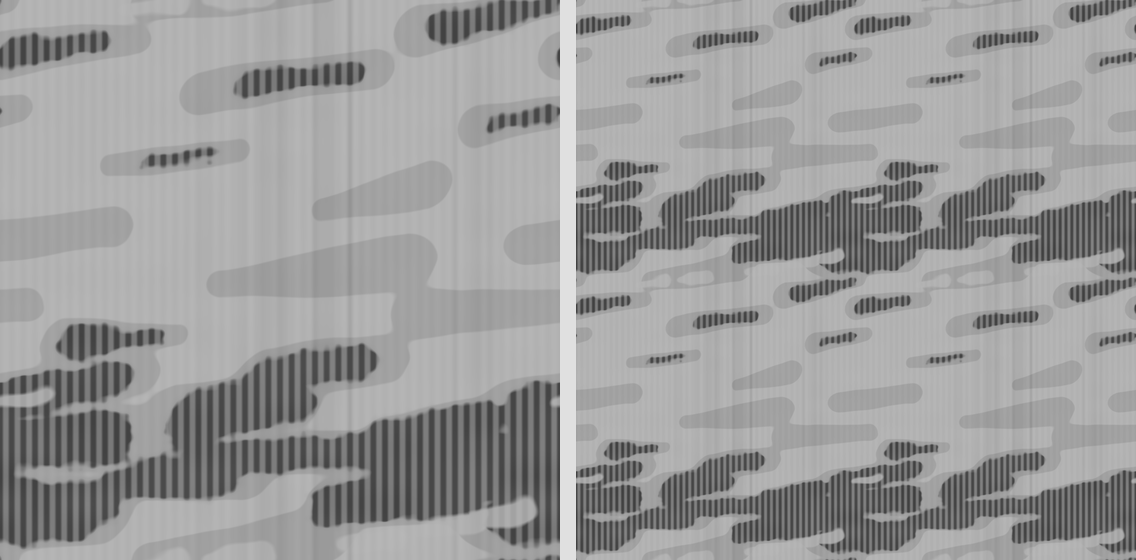
Left, the tile; right, the same tile 2 across and 2 down.
A Shadertoy shader for this texture:

```glsl
// Tiling grey camouflage: drifting flat patches with dark, vertically barred cores.

const float TAU = 6.2831853;
const float BARS = 48.0;          // vertical bars across the canvas
const int PATCHES = 22;
const int GLINTS = 6;
const float DENSE_HEIGHT = 0.18;  // height where patches crowd together
const float CROWDING = 0.09;
const float SLOPE = 0.12;         // patches rise to the right
const float BLEND = 0.025;        // how softly patches merge
const float PATCH_EDGE = 0.0022;
const float CORE_EDGE = 0.0045;

const float GROUND = 0.708;
const float PATCH = 0.642;
const float HALO = 0.590;
const float CORE_GAP = 0.490;
const float CORE_BAR = 0.275;
const float GLINT = 0.715;

float hash(vec2 p) {
    vec3 q = fract(vec3(p.xyx) * vec3(0.1031, 0.1030, 0.0973));
    q += dot(q, q.yzx + 33.33);
    return fract((q.x + q.y) * q.z);
}

// Value noise that wraps after "cells" lattice cells, range 0 to 1
float noise(vec2 uv, vec2 cells, float seed) {
    vec2 p = uv * cells;
    vec2 i = floor(p);
    vec2 f = p - i;
    f = f * f * (3.0 - 2.0 * f);
    vec2 a = mod(i, cells) + seed;
    vec2 b = mod(i + 1.0, cells) + seed;
    return mix(mix(hash(a), hash(vec2(b.x, a.y)), f.x),
               mix(hash(vec2(a.x, b.y)), hash(b), f.x), f.y);
}

float smoothMin(float a, float b, float k) {
    float h = max(k - abs(a - b), 0.0) / k;
    return min(a, b) - 0.25 * h * h * k;
}

// Distance to a sloping capsule; "lean" makes one end thicker
float capsule(vec2 d, float halfLength, float radius, float slope, float lean) {
    d.y -= slope * d.x;
    float along = clamp(d.x, -halfLength, halfLength);
    return length(vec2(d.x - along, d.y)) - radius * (1.0 + lean * along / halfLength);
}

vec2 wrapOffset(vec2 d) {
    return fract(d + 0.5) - 0.5;
}

float cover(float dist, float edge) {
    return 1.0 - smoothstep(-edge, edge, dist);
}

void mainImage(out vec4 fragColor, in vec2 fragCoord) {
    vec2 uv = fragCoord / iResolution.xy;

    // Uneven outlines: broad wobble for patches, fine raggedness for cores
    float wobble = noise(uv, vec2(7.0, 16.0), 11.0) - 0.5;
    float ragged = noise(uv, vec2(22.0, 50.0), 37.0) - 0.5;
    float crumbs = noise(uv, vec2(48.0, 96.0), 71.0) - 0.5;
    float bar = 0.5 + 0.5 * cos(TAU * BARS * uv.x);

    // Scattered patches, larger and closer together near the dense height
    float patchDist = 1.0;
    float coreDist = 1.0;
    for (int i = 0; i < PATCHES; i++) {
        float id = float(i);
        float v = (id + 0.5) / float(PATCHES);
        float y = v - CROWDING * sin(TAU * (v - DENSE_HEIGHT));
        float x = fract(id * 0.618 + 0.15 * hash(vec2(id, 3.0)));
        float bulk = 0.5 + 0.5 * cos(TAU * (y - DENSE_HEIGHT));
        float size = mix(0.7, 1.35, hash(vec2(id, 17.0)));
        float halfLength = mix(0.09, 0.17, hash(vec2(id, 29.0)));
        float radius = size * mix(0.024, 0.048, bulk);
        float slope = SLOPE + 0.2 * (hash(vec2(id, 41.0)) - 0.5);
        float lean = 0.9 * (hash(vec2(id, 53.0)) - 0.5);
        vec2 d = wrapOffset(uv - vec2(x, y));
        patchDist = smoothMin(patchDist, capsule(d, halfLength, radius, slope, lean), BLEND);

        // Dark core, shifted along its patch; a few patches have none
        float filled = step(0.2, hash(vec2(id, 67.0)));
        float shift = 0.06 * (hash(vec2(id, 83.0)) - 0.5);
        float coreRadius = radius * mix(0.38, 0.78, bulk);
        float core = capsule(d - vec2(shift, shift * slope),
                             halfLength * mix(0.5, 0.85, bulk), coreRadius, slope, lean);
        coreDist = smoothMin(coreDist, core + 1.0 - filled, 0.5 * BLEND);
    }
    patchDist += 0.014 * wobble + 0.003 * ragged;
    coreDist += 0.010 * wobble + 0.014 * ragged + 0.007 * crumbs - 0.002 * bar;

    // Pale glints lying over the dense patches
    float glintDist = 1.0;
    for (int i = 0; i < GLINTS; i++) {
        float id = float(i) + 100.0;
        vec2 centre = vec2(fract(id * 0.618), DENSE_HEIGHT + 0.4 * (hash(vec2(id, 5.0)) - 0.5));
        float radius = mix(0.009, 0.020, hash(vec2(id, 19.0)));
        glintDist = min(glintDist, capsule(wrapOffset(uv - centre), 0.045, radius, SLOPE, 0.4));
    }
    glintDist += 0.014 * ragged + 0.008 * wobble;

    // Faint full-height streaks, gathered in a few bands
    float band = smoothstep(0.45, 0.85, noise(vec2(uv.x, 0.0), vec2(13.0, 1.0), 5.0));
    float streak = noise(vec2(uv.x, 0.0), vec2(96.0, 1.0), 23.0);
    float mottle = noise(uv, vec2(14.0, 20.0), 91.0) - 0.5;
    float shade = 0.016 * bar + 0.055 * band * streak * streak + 0.008 * mottle;

    // Layers from ground to glints
    float tone = mix(GROUND, PATCH, cover(patchDist, PATCH_EDGE));
    tone = mix(tone, HALO, 0.6 * cover(coreDist - 0.003, 0.010));
    tone -= shade;
    float coreTone = mix(CORE_GAP, CORE_BAR, smoothstep(0.1, 0.9, bar)) + 0.04 * mottle;
    tone = mix(tone, coreTone, cover(coreDist, CORE_EDGE));
    tone = mix(tone, GLINT - shade, 0.85 * cover(glintDist, 0.005));

    fragColor = vec4(vec3(tone), 1.0);
}
```
